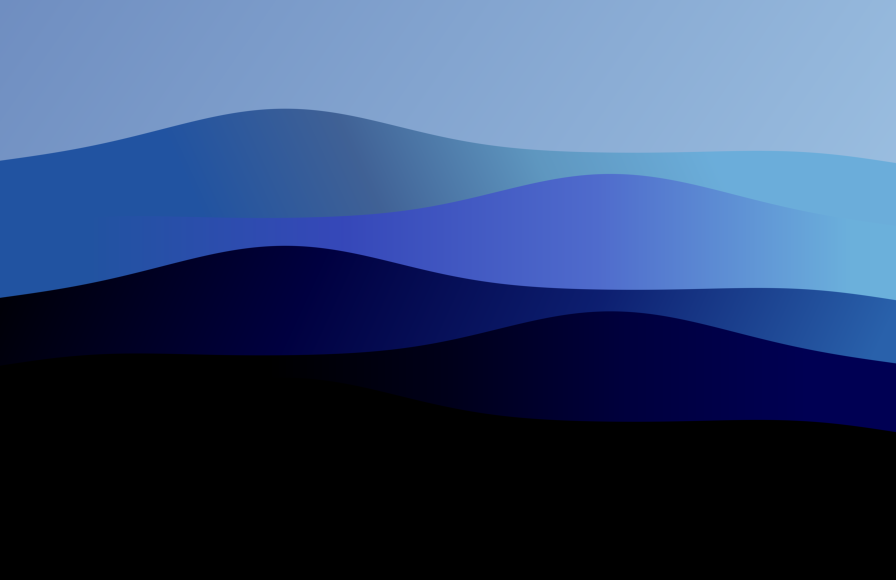
A Shadertoy shader for this background:

```glsl
// Layered rolling hills in blue under a pale sky, fading to black in front.
#define FAR_BASE    0.7209
#define VIOLET_BASE 0.6084
#define NAVY_BASE   0.4845
#define INDIGO_BASE 0.3715
#define FRONT_BASE  0.2570
#define RIDGE_TILT  0.0020
#define SKY_SLANT   0.45
#define HILL_SLANT  0.30

const float PI = 3.14159;
const vec3 DEEP_BLUE = vec3(0.13, 0.325, 0.63);

// Strength of each sine harmonic in the shared ridge profile
const float HARMONICS[7] = float[7](
    0.0564, 0.0296, 0.0095, -0.0128, -0.0044, -0.0018, 0.0013);

// Ridge height above its base line; 1.0 - x gives the mirrored ridge
float ridge(float x) {
    float height = RIDGE_TILT * (1.0 - 2.0 * x);
    for (int i = 0; i < 7; i++) {
        height += HARMONICS[i] * sin(float(i + 1) * PI * x);
    }
    return height;
}

// Four evenly spaced colour stops between start and end
vec3 ramp(float t, float start, float end, vec3 a, vec3 b, vec3 c, vec3 d) {
    float s = 3.0 * clamp((t - start) / (end - start), 0.0, 1.0);
    vec3 col = mix(a, b, clamp(s, 0.0, 1.0));
    col = mix(col, c, clamp(s - 1.0, 0.0, 1.0));
    return mix(col, d, clamp(s - 2.0, 0.0, 1.0));
}

// Antialiased coverage of the area below an edge
float below(float y, float edge) {
    float soft = 0.75 / iResolution.y;
    return 1.0 - smoothstep(-soft, soft, y - edge);
}

void mainImage(out vec4 fragColor, in vec2 fragCoord) {
    vec2 uv = fragCoord / iResolution.xy;
    float leftRidge = ridge(uv.x);
    float rightRidge = ridge(1.0 - uv.x);

    // Sky, brightening toward the lower right
    float skyT = (uv.x + SKY_SLANT * (1.0 - uv.y)) / (1.0 + 0.27 * SKY_SLANT);
    vec3 col = mix(vec3(0.435, 0.555, 0.755), vec3(0.60, 0.74, 0.875),
                   clamp(skyT, 0.0, 1.0));

    // Far hill: blue through slate to cyan
    float farT = uv.x + HILL_SLANT * (uv.y - 0.72);
    vec3 farHill = ramp(farT, 0.20, 0.80, DEEP_BLUE, vec3(0.25, 0.38, 0.585),
                        vec3(0.37, 0.59, 0.75), vec3(0.42, 0.68, 0.855));
    col = mix(col, farHill, below(uv.y, FAR_BASE + leftRidge));

    // Violet hill, melting into the far hill at both ends
    vec3 violetHill = ramp(uv.x, 0.10, 0.95, DEEP_BLUE, vec3(0.21, 0.28, 0.725),
                           vec3(0.31, 0.42, 0.80), vec3(0.42, 0.69, 0.86));
    col = mix(col, violetHill, below(uv.y, VIOLET_BASE + rightRidge));

    // Navy hill, lit from the right
    float navyT = uv.x + HILL_SLANT * (0.47 - uv.y);
    vec3 navyHill = ramp(navyT, 0.0, 1.0, vec3(0.0, 0.0, 0.03), vec3(0.0, 0.0, 0.25),
                         vec3(0.05, 0.12, 0.44), vec3(0.16, 0.38, 0.67));
    col = mix(col, navyHill, below(uv.y, NAVY_BASE + leftRidge));

    // Indigo hill, black on the left
    vec3 indigoHill = ramp(uv.x, 0.30, 0.90, vec3(0.0), vec3(0.0, 0.0, 0.10),
                           vec3(0.0, 0.0, 0.24), vec3(0.0, 0.0, 0.325));
    col = mix(col, indigoHill, below(uv.y, INDIGO_BASE + rightRidge));

    // Black foreground
    col = mix(col, vec3(0.0), below(uv.y, FRONT_BASE + leftRidge));

    fragColor = vec4(col, 1.0);
}
```
